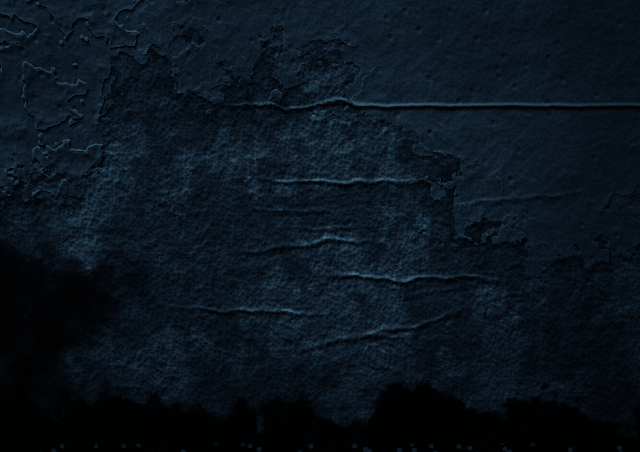
Write a WebGL 2 fragment shader that draws this texture.

```glsl
#version 300 es
precision highp float;
// Old wall at night: peeling blue paint over grainy plaster, with sooty damp below.
// Layered sines shape the ragged masks and curled layers, cellular noise makes grain
// and pits, and a height field compared along the light direction gives raking light.
uniform vec2 u_resolution;
out vec4 outColor;

const mat2 TURN = mat2(0.8, 0.6, -0.6, 0.8);
const vec2 LIGHT_STEP = vec2(-0.0013, 0.0033);

vec3 hash3(vec2 p) {
  vec3 q = fract(vec3(p.xyx) * vec3(0.1031, 0.1030, 0.0973));
  q += dot(q, q.yxz + 33.33);
  return fract((q.xxy + q.yzz) * q.zyx);
}

// Nearest distance and random value of the nearest cell
vec2 cellular(vec2 p) {
  vec2 cell = floor(p), local = p - cell;
  vec2 best = vec2(9.0, 0.0);
  for (int y = -1; y <= 1; y++)
    for (int x = -1; x <= 1; x++) {
      vec2 o = vec2(x, y);
      vec3 h = hash3(cell + o);
      float d = length(o + h.xy - local);
      if (d < best.x) best = vec2(d, h.z);
    }
  return best;
}

// Rotated, self-warped sines, about -0.6 to 0.6
float waves(vec2 p, int octaves) {
  float sum = 0.0, amp = 0.5;
  for (int i = 0; i < octaves; i++) {
    p = TURN * p + vec2(1.7, 4.1);
    vec2 q = p + 1.3 * sin(p.yx * 0.63 + float(i));
    sum += amp * sin(q.x) * sin(q.y);
    p *= 1.93;
    amp *= 0.57;
  }
  return sum;
}

// Positive where paint still clings to the wall
float paintField(vec2 p) {
  float border = 0.53 + 0.33 * smoothstep(0.12, 0.3, p.x)
               - 0.43 * smoothstep(0.5, 1.35, p.x);
  return p.y - border + 0.17 * waves(p * 10.0, 6) + 0.1 * waves(p * 38.0, 5);
}

float paintMask(float field) {
  return smoothstep(-0.004, 0.004, field);
}

// Raised fold through a centre, tapering toward both ends
float fold(vec2 p, vec2 centre, float slope, float halfLength, float width) {
  vec2 d = p - centre;
  float off = d.y - slope * d.x - 0.02 * waves(p * 13.0 + centre * 40.0, 4);
  float taper = 1.0 - smoothstep(0.3, 1.0, abs(d.x) / halfLength);
  return taper * exp(-off * off / (width * width));
}

float folds(vec2 p) {
  float h = 0.0;
  for (int i = 0; i < 11; i++) {
    vec3 r = hash3(vec2(float(i) * 7.3 + 2.0, 5.0));
    vec2 centre = vec2(0.5 + 0.8 * r.x, 0.25 + 0.035 * float(i));
    h += (0.4 + 0.6 * r.y) * fold(p, centre, 0.35 * r.z - 0.12, 0.1 + 0.16 * r.y, 0.005);
  }
  return h;
}

// Long straight seam across the right side, rough where it starts
float seam(vec2 p) {
  float rough = mix(0.022, 0.002, smoothstep(0.6, 0.95, p.x));
  float off = p.y - 0.768 - rough * waves(p * 24.0, 5);
  return smoothstep(0.46, 0.56, p.x) * exp(-off * off / 0.000018);
}

// Overlapping layers that rise to a lip and drop off sharply
float curls(vec2 p, float scale, float layers) {
  float f = fract(layers * waves(p * scale + 2.0, 6) + 0.3);
  return f * f * f * (1.0 - smoothstep(0.95, 1.0, f));
}

float wallHeight(vec2 p) {
  float field = paintField(p);
  float paint = paintMask(field);
  float peel = smoothstep(-0.08, 0.02, field) * (1.0 - smoothstep(0.15, 0.6, p.x));
  float rim = 1.0 - smoothstep(0.0, 0.16, abs(field));
  float grain = cellular(p * 118.0).x + 0.8 * cellular(p * 56.0).x;
  vec2 pit = cellular(p * 19.0);
  float pits = step(0.6, pit.y) * (1.0 - smoothstep(0.05, 0.15, pit.x));
  float chips = smoothstep(0.3, 0.33, waves(p * 21.0 + 5.0, 6));
  float h = 0.5 * paint + 1.1 * peel * curls(p, 8.0, 2.2);
  h += 0.5 * rim * curls(p, 17.0, 1.6) + 0.28 * chips * (1.0 - paint);
  h += grain * mix(0.5, 0.2, paint) + 0.4 * waves(p * 36.0, 5);
  return h - 0.35 * paint * pits + folds(p) * (1.0 - 0.5 * paint) + 1.1 * seam(p);
}

// Unlit tone of paint and plaster, with stains and darkness
float wallTone(vec2 p) {
  float field = paintField(p);
  float blotch = waves(p * vec2(11.0, 7.5) + 3.0, 8) + 0.3 * waves(p * 42.0, 5);
  float plaster = mix(0.125, 0.195, smoothstep(-0.14, 0.2, blotch));
  plaster *= 1.0 + 0.3 * waves(p * 60.0, 4);
  plaster *= mix(0.65, 1.0, smoothstep(0.0, 0.1, -field));
  float paint = 0.168 + 0.04 * waves(p * 6.0, 6);
  float tone = mix(plaster, paint, paintMask(field));
  tone *= 1.0 - 0.38 * smoothstep(0.85, 1.45, p.x);
  tone *= mix(0.6, 1.0, smoothstep(0.05, 0.45, p.y));
  float ragged = waves(p * 9.0 + 6.0, 8) + 0.4 * waves(p * 40.0 + 6.0, 5);
  float damp = smoothstep(0.075, 0.1, p.y + 0.09 * ragged);
  float corner = smoothstep(-0.02, 0.34, p.x + 2.2 * max(p.y - 0.4, 0.0) + 0.25 * ragged);
  return tone * mix(0.08, 1.0, damp) * mix(0.1, 1.0, corner);
}

vec3 nightBlue(float t) {
  return t * vec3(0.25 + 0.65 * t, 0.6 + 0.6 * t, 1.0);
}

void main() {
  vec2 p = gl_FragCoord.xy / u_resolution.y;
  // Near slope gives crisp edges, far slope gives wider shadows
  float h = wallHeight(p);
  float lit = 1.35 * (h - wallHeight(p + LIGHT_STEP))
            + 0.45 * (h - wallHeight(p + 2.6 * LIGHT_STEP));
  float tone = wallTone(p) * (1.0 + clamp(lit, -0.88, 1.2));
  // Loose crumbs along the floor
  vec2 crumb = cellular(p * 48.0);
  float crumbs = step(0.65, crumb.y) * (1.0 - smoothstep(0.2, 0.35, crumb.x));
  tone += 0.13 * crumbs * (1.0 - smoothstep(0.012, 0.024, p.y));
  outColor = vec4(nightBlue(max(tone, 0.004)), 1.0);
}
```
